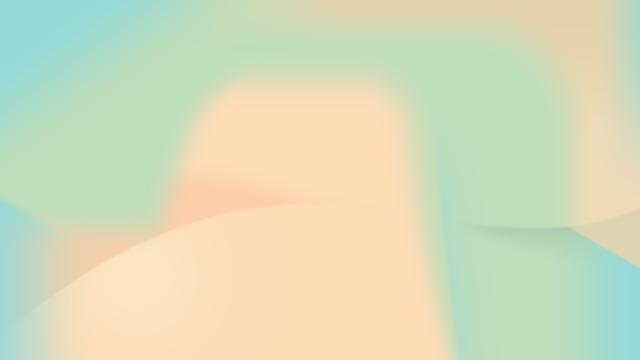
Give the GLSL for this background, as a WebGL 2 fragment shader.

```glsl
#version 300 es
precision highp float;

#define SAGE vec3(0.745, 0.865, 0.730)
#define AQUA vec3(0.580, 0.850, 0.845)
#define SAND vec3(0.895, 0.825, 0.675)
#define PEACH vec3(0.992, 0.862, 0.715)
#define CORAL vec3(0.992, 0.800, 0.660)
#define CREAM vec3(0.990, 0.905, 0.765)
#define SHADE vec3(0.665, 0.785, 0.675)
#define CREST vec2(0.48, 0.433)
#define EDGE 0.005

uniform vec2 u_resolution;
out vec4 fragColor;

// Signed distance to a quadrant with a rounded corner, negative inside
float roundedCorner(vec2 q, float radius) {
    q += radius;
    return min(max(q.x, q.y), 0.0) + length(max(q, 0.0)) - radius;
}

// Falls from one to zero between the two limits
float fall(float start, float end, float x) {
    return 1.0 - smoothstep(start, end, x);
}

// Height of the long wave that crosses the canvas
float waveHeight(float x) {
    float t = x - CREST.x;
    float rise = max(t, 0.0);
    return CREST.y - 1.6 * t * t + 3.0 * rise * rise * rise;
}

// Sage field with cool left corner and a sand frame along the top and right
vec3 backdrop(vec2 uv, float aspect) {
    vec3 color = mix(SAGE, AQUA, fall(0.3, 1.05, (1.0 - uv.y) / 0.5 + uv.x / 0.4));
    vec2 toFrame = vec2((uv.x - 0.86) * aspect, uv.y - 0.87);
    float frame = smoothstep(-0.03, 0.14, roundedCorner(toFrame, 0.22));
    frame *= smoothstep(0.26, 0.58, uv.x);
    color = mix(color, mix(SAND, CREAM, 0.45 * smoothstep(0.95, 0.6, uv.y) * 0.0
        + 0.4 * fall(0.6, 0.95, uv.y)), frame);
    float coolEdge = smoothstep(0.92, 1.03, uv.x) * smoothstep(0.4, 0.9, uv.y);
    return mix(color, AQUA, 0.8 * coolEdge);
}

// Coverage of the central block and its spread to the lower left
float blockMask(vec2 uv, float aspect) {
    float bend = max(uv.y - 0.6, 0.0);
    float left = 0.25 + 0.2 * (uv.y - 0.4) + 0.9 * bend * bend;
    float right = 0.705 - 0.14 * uv.y + 0.065 * uv.y * uv.y;
    float lobe = roundedCorner(vec2((uv.x - left) * aspect, 0.365 - uv.y), 0.02);
    float body = roundedCorner(vec2((uv.x - right) * aspect, uv.y - 0.78), 0.14);
    float blur = mix(0.05, 0.09, smoothstep(0.0, 0.7, uv.y));
    return smoothstep(-0.07, 0.07, lobe) * fall(-blur, blur, body);
}

void main() {
    vec2 uv = gl_FragCoord.xy / u_resolution;
    float aspect = u_resolution.x / u_resolution.y;
    float wave = waveHeight(uv.x);
    float above = smoothstep(-EDGE, EDGE, uv.y - wave);
    float below = 1.0 - above;

    // Right side under the wave: sage, a cast shadow and a cool margin
    vec3 color = backdrop(uv, aspect);
    vec3 under = mix(SAGE, AQUA, smoothstep(0.85, 1.0, uv.x));
    float shadowBase = 0.375 - 0.47 * (uv.x - 0.703);
    float shadow = smoothstep(shadowBase - 0.03, max(wave, shadowBase) + 0.01, uv.y);
    shadow *= smoothstep(0.69, 0.8, uv.x) * fall(0.88, 0.97, uv.x);
    under = mix(under, SHADE, 0.8 * shadow);

    // Warm wedge between the wave and a falling diagonal
    float diagonal = 0.373 - 1.03 * (uv.x - 0.885);
    float wedge = smoothstep(-EDGE, EDGE, uv.y - diagonal) * smoothstep(0.86, 0.91, uv.x);
    under = mix(under, mix(SAGE, SAND, 0.8), wedge);
    color = mix(color, under, below * smoothstep(0.6, 0.68, uv.x));

    // Cool crease beside the block
    float crease = uv.x - 0.715 + 0.06 * uv.y;
    float creaseMask = smoothstep(-EDGE, EDGE, crease) * exp(-max(crease, 0.0) / 0.022);
    color = mix(color, AQUA, 0.4 * creaseMask * fall(0.4, 0.75, uv.y));

    // Block colours: cream glow below the wave, coral fold above it
    vec2 glowOffset = (uv - vec2(0.215, 0.235)) * vec2(aspect, 1.0);
    float glow = exp(-dot(glowOffset, glowOffset) / 0.045);
    vec3 block = mix(PEACH, CREAM, 0.75 * glow * below);
    float foldTop = mix(0.54, 0.42, smoothstep(0.3, 0.62, uv.x));
    float fold = fall(foldTop - 0.07, foldTop + 0.02, uv.y) * above;
    block = mix(block, CORAL, 0.9 * fold * fall(0.4, 0.68, uv.x));
    block = mix(block, SAND, 0.5 * above * fall(0.1, 0.28, uv.x));
    color = mix(color, block, blockMask(uv, aspect));

    // Cool lower left margin below a slanted edge
    float slant = smoothstep(-0.01, 0.02, 0.456 - uv.x - uv.y);
    float margin = fall(-0.03, 0.15, uv.x) * slant;
    color = mix(color, AQUA, 0.9 * margin);

    fragColor = vec4(color, 1.0);
}
```
